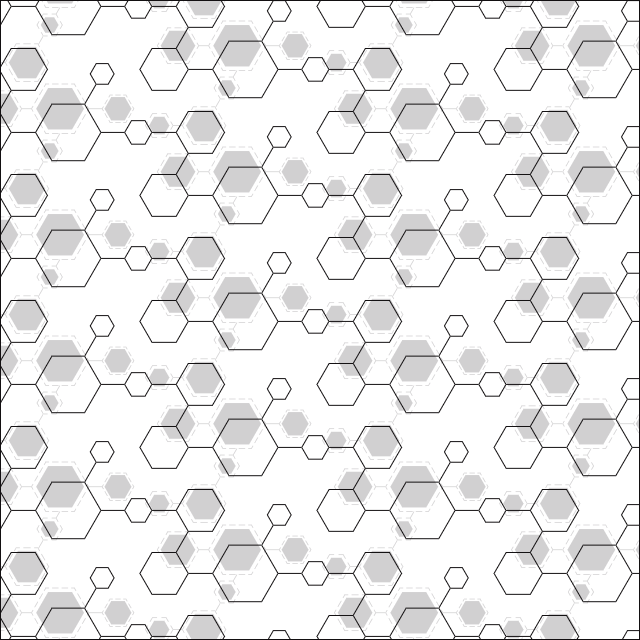
Give the GLSL for this pattern, as a WebGL 1 fragment shader.

```glsl
precision highp float;
// Molecule-like chains of hexagons: thin black outlines over grey filled
// hexagons with dashed rims. Every part is folded onto a half-drop lattice,
// so one distance test per part draws all of its repeats.

uniform vec2 u_resolution;

const float UNITS = 768.0;               // design units across the canvas
const vec2 PERIOD = vec2(425.0, 151.2);  // lattice cell, with a half-drop copy
const vec2 ORIGIN = vec2(294.4, 684.7);  // centre of one large outline
const vec2 SLANT = vec2(0.5, 0.8660254); // direction of the oblique links
const float INK_WIDTH = 1.2;
const float RIM_WIDTH = 0.9;
const vec3 PAPER = vec3(1.0);
const vec3 GREY = vec3(0.82, 0.815, 0.82);
const vec3 INK = vec3(0.07, 0.06, 0.065);

// Offset from the nearest lattice copy of a part centred at c
vec2 fold(vec2 p, vec2 c) {
  vec2 a = mod(p - c + 0.5 * PERIOD, PERIOD) - 0.5 * PERIOD;
  vec2 b = mod(p - c, PERIOD) - 0.5 * PERIOD;
  return dot(a, a) < dot(b, b) ? a : b;
}

// x: position along the nearest edge, y: signed distance to that edge
vec2 hexEdge(vec2 q, float radius) {
  const vec2 k = vec2(-0.8660254, 0.5);
  q = abs(q);
  q -= 2.0 * min(dot(k, q), 0.0) * k;
  return vec2(q.x, q.y - 0.8660254 * radius);
}

// Antialiased coverage of the inside of a shape
float inside(float d, float px) {
  return clamp(0.5 - d / px, 0.0, 1.0);
}

// Antialiased coverage of a line, valid below one pixel in width too
float stroke(float d, float width, float px) {
  return inside(d - 0.5 * width, px) - inside(d + 0.5 * width, px);
}

float outlineHex(vec2 p, vec2 c, float radius, float px) {
  return stroke(hexEdge(fold(p, c), radius).y, INK_WIDTH, px);
}

// Straight link given by its middle, unit direction and length
float link(vec2 p, vec2 middle, vec2 dir, float len, float width, float px) {
  vec2 q = fold(p, middle);
  float along = abs(dot(q, dir)) - 0.5 * len;
  float across = dot(q, vec2(-dir.y, dir.x));
  return stroke(across, width, px) * inside(along, px);
}

// Filled hexagon with a dashed rim whose dashes wrap the corners
float rimmedHex(vec2 p, vec2 c, float radius, float rim, float px) {
  vec2 q = fold(p, c);
  float fill = inside(hexEdge(q, radius).y, px);
  vec2 edge = hexEdge(q, rim);
  float count = max(floor(rim / 9.0), 1.0);
  float spacing = rim / count;
  float fromDash = abs(fract(edge.x / spacing + 0.5 * count + 0.5) - 0.5) * spacing;
  float dash = inside(fromDash - 0.34 * spacing, px);
  return max(fill, stroke(edge.y, RIM_WIDTH, px) * dash);
}

float greyLayer(vec2 p, float px) {
  vec2 across = vec2(1.0, 0.0);
  float g = rimmedHex(p, vec2(-9.8, 28.4), 28.7, 34.3, px);
  g = max(g, rimmedHex(p, vec2(-80.8, 28.4), 20.8, 24.8, px));
  g = max(g, rimmedHex(p, vec2(59.7, 28.4), 16.2, 19.0, px));
  g = max(g, rimmedHex(p, vec2(109.2, 8.2), 12.2, 16.5, px));
  g = max(g, rimmedHex(p, vec2(163.0, 8.2), 21.8, 26.0, px));
  g = max(g, rimmedHex(p, vec2(-22.3, -22.3), 10.7, 15.2, px));
  // Links between the rims
  g = max(g, link(p, vec2(-50.0, 28.4), across, 12.0, RIM_WIDTH, px));
  g = max(g, link(p, vec2(32.6, 28.4), across, 16.5, RIM_WIDTH, px));
  g = max(g, link(p, vec2(131.3, 8.2), across, 11.5, RIM_WIDTH, px));
  g = max(g, link(p, vec2(-12.3, -5.2), SLANT, 9.0, RIM_WIDTH, px));
  g = max(g, link(p, vec2(-33.2, -41.1), SLANT, 12.5, RIM_WIDTH, px));
  return g;
}

float inkLayer(vec2 p, float px) {
  vec2 across = vec2(1.0, 0.0);
  float k = outlineHex(p, vec2(0.0), 39.2, px);
  k = max(k, outlineHex(p, vec2(84.0, 0.0), 16.3, px));
  k = max(k, outlineHex(p, vec2(158.5, 0.0), 29.0, px));
  k = max(k, outlineHex(p, vec2(-97.5, 0.0), 29.0, px));
  k = max(k, outlineHex(p, vec2(40.7, 70.2), 14.3, px));
  // Links between the corners
  k = max(k, link(p, vec2(53.4, 0.0), across, 28.6, INK_WIDTH, px));
  k = max(k, link(p, vec2(114.9, 0.0), across, 29.2, INK_WIDTH, px));
  k = max(k, link(p, vec2(-53.9, 0.0), across, 29.4, INK_WIDTH, px));
  k = max(k, link(p, vec2(26.6, 45.9), SLANT, 27.5, INK_WIDTH, px));
  k = max(k, link(p, vec2(-75.8, 37.8), SLANT, 29.2, INK_WIDTH, px));
  return k;
}

void main() {
  float px = UNITS / min(u_resolution.x, u_resolution.y);
  vec2 canvas = gl_FragCoord.xy * px;
  vec2 p = canvas - ORIGIN;

  // Thin frame along the canvas edge
  vec2 margin = min(canvas, u_resolution * px - canvas);
  float frame = inside(min(margin.x, margin.y) - INK_WIDTH, px);

  vec3 color = mix(PAPER, GREY, greyLayer(p, px));
  color = mix(color, INK, max(inkLayer(p, px), frame));
  gl_FragColor = vec4(color, 1.0);
}
```
